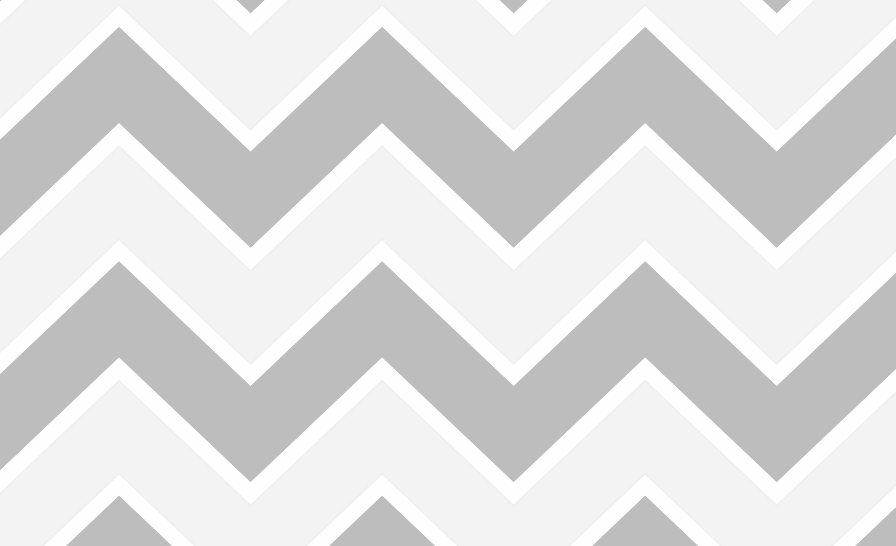
A Shadertoy shader for this pattern:

```glsl
// Height of the zigzag below its peaks, measured downwards
float zigzag(float x) {
    return 0.457 * abs(fract((x - 0.218) / 0.4818 + 0.5) - 0.5);
}

// Signed vertical distance to a band repeated down the canvas
float bandDistance(float y, float center, float halfHeight) {
    const float period = 0.4293;
    return abs(mod(y - center + 0.5 * period, period) - 0.5 * period) - halfHeight;
}

void mainImage(out vec4 fragColor, in vec2 fragCoord) {
    // Canvas heights, with y running down from the top edge
    vec2 p = vec2(fragCoord.x, iResolution.y - fragCoord.y) / iResolution.y;
    float y = p.y - zigzag(p.x) - 0.0491;

    // One pixel across the slanted edge, as a vertical span
    float edge = 1.38 / iResolution.y;

    float gray = bandDistance(y, 0.0881, 0.0881);
    float pale = bandDistance(y, 0.3040, 0.0871);

    // White ground, pale band with a faint rim, then the gray chevron
    vec3 color = vec3(0.998);
    color = mix(color, vec3(0.951), smoothstep(0.5 * edge, -0.5 * edge, pale));
    color -= 0.014 * smoothstep(0.004, 0.0, abs(pale + 0.002));
    color = mix(color, vec3(0.74), smoothstep(0.5 * edge, -0.5 * edge, gray));

    fragColor = vec4(color, 1.0);
}
```
